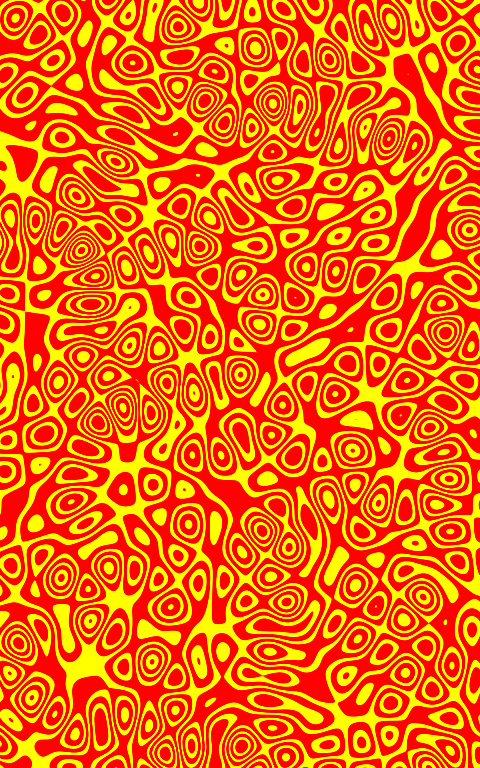
A WebGL 2 fragment shader for this pattern:

```glsl
#version 300 es
precision highp float;

uniform vec2 u_resolution;
out vec4 fragColor;

#define WAVE_COUNT 48
#define WAVES_ACROSS 10.2
#define FREQUENCY_SPREAD 0.12
#define BAND_PERIOD 1.15
#define YELLOW_SHARE 0.41
#define EDGE_PIXELS 0.5
#define SEED 17.0

const float PI = 3.14159265;
const vec3 RED = vec3(1.0, 0.005, 0.0);
const vec3 YELLOW = vec3(1.0, 1.0, 0.0);

// Three random values from one index, without sine
vec3 hash31(float n) {
    vec3 q = fract(vec3(n) * vec3(0.1031, 0.1030, 0.0973));
    q += dot(q, q.yzx + 33.33);
    return fract((q.xxy + q.yzz) * q.zyx);
}

// Interference of plane waves from all sides, scaled to unit variance
float waveField(vec2 p) {
    float sum = 0.0;
    for (int i = 0; i < WAVE_COUNT; i++) {
        vec3 rnd = hash31(float(i) + SEED);
        float angle = 2.0 * PI * (float(i) + rnd.x) / float(WAVE_COUNT);
        float spread = 1.0 + FREQUENCY_SPREAD * (2.0 * rnd.y - 1.0);
        vec2 direction = vec2(cos(angle), sin(angle));
        float turns = WAVES_ACROSS * spread * dot(p, direction) + rnd.z;
        sum += cos(2.0 * PI * turns);
    }
    return sum * sqrt(2.0 / float(WAVE_COUNT));
}

void main() {
    vec2 p = gl_FragCoord.xy / u_resolution.x;

    // Contour bands: a network at zero height, rings around the extremes
    float band = cos(2.0 * PI * waveField(p) / BAND_PERIOD) - cos(PI * YELLOW_SHARE);

    // Edge distance in pixels for crisp antialiasing
    float slope = length(vec2(dFdx(band), dFdy(band)));
    float edge = band / max(slope, 1e-4);
    float yellow = smoothstep(-EDGE_PIXELS, EDGE_PIXELS, edge);

    fragColor = vec4(mix(RED, YELLOW, yellow), 1.0);
}
```
